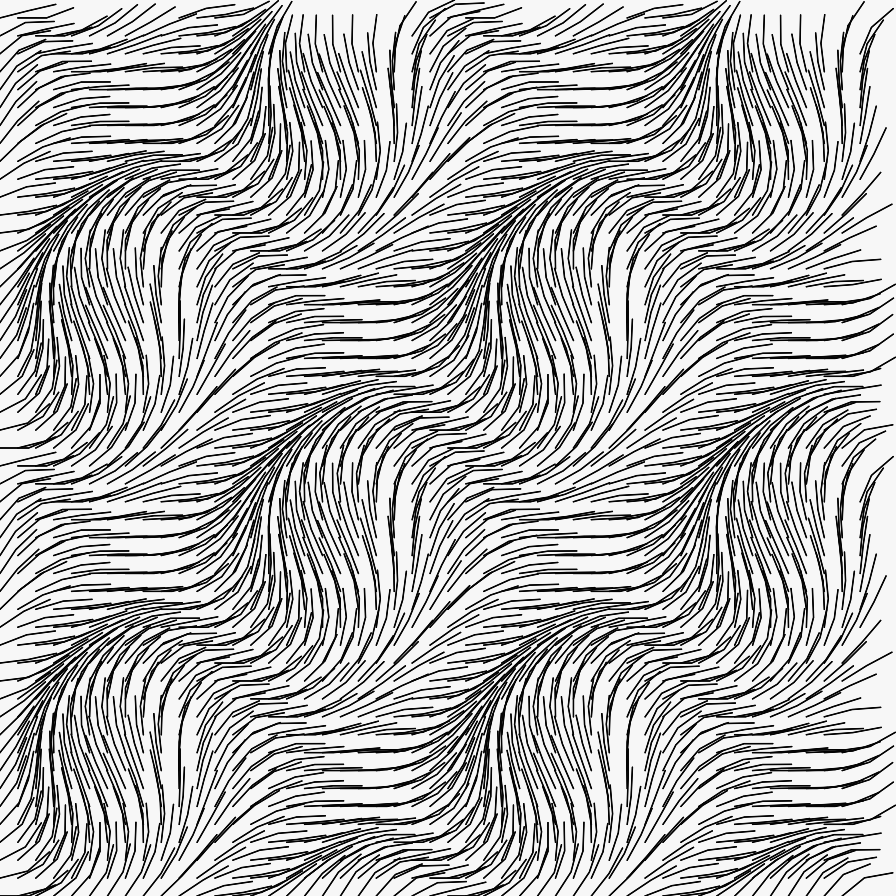
Write a WebGL 2 fragment shader that draws this pattern.

```glsl
#version 300 es
precision highp float;
// Flow field drawn as short bent strokes: a 50 by 50 lattice of start points,
// each traced two steps along a heading folded from two crossed sine waves.
// Strokes that would leave the canvas are left out.

uniform vec2 u_resolution;
out vec4 fragColor;

const float GRID = 50.0;
const float STEP_LENGTH = 0.032;

// Unit heading, from level to past upright; the fold makes sharp level creases.
vec2 flowDirection(vec2 p) {
    vec2 wave = sin(12.566371 * p);
    float angle = abs(wave.x + wave.y);
    return vec2(cos(angle), sin(angle));
}

float segmentDistance(vec2 p, vec2 a, vec2 b) {
    vec2 pa = p - a;
    vec2 ba = b - a;
    return length(pa - ba * clamp(dot(pa, ba) / dot(ba, ba), 0.0, 1.0));
}

bool insideCanvas(vec2 p) {
    return all(greaterThanEqual(p, vec2(-0.0005))) && all(lessThanEqual(p, vec2(1.0005)));
}

void main() {
    vec2 p = gl_FragCoord.xy / u_resolution;
    float pixel = 1.0 / min(u_resolution.x, u_resolution.y);
    float halfWidth = 0.00094;
    vec2 cell = floor(p * GRID);
    float paperLeft = 1.0;

    // Strokes run up and mostly right, so search starts below and left.
    for (int j = -4; j <= 1; j++) {
        for (int i = -4; i <= 2; i++) {
            vec2 start = (cell + vec2(i, j)) / GRID;
            vec2 bend = start + STEP_LENGTH * flowDirection(start);
            vec2 end = bend + STEP_LENGTH * flowDirection(bend);
            if (!insideCanvas(start) || !insideCanvas(end)) continue;

            float d = min(segmentDistance(p, start, bend), segmentDistance(p, bend, end));
            float coverage = 1.0 - smoothstep(halfWidth - 0.5 * pixel, halfWidth + 0.5 * pixel, d);
            paperLeft *= 1.0 - coverage;
        }
    }

    vec3 ink = vec3(0.01);
    vec3 paper = vec3(0.968);
    fragColor = vec4(mix(ink, paper, paperLeft), 1.0);
}
```
